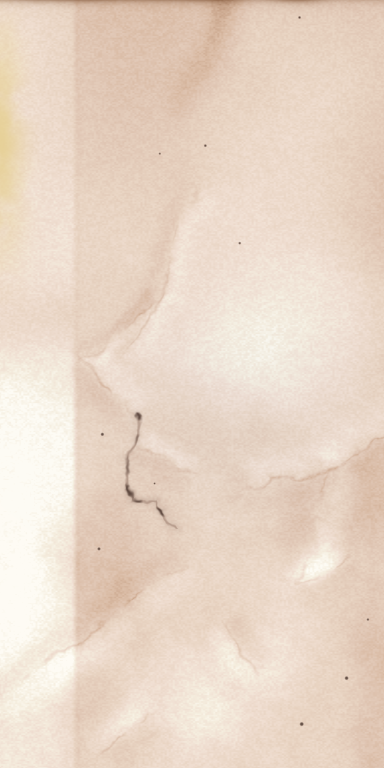
Reproduce this texture procedurally as a WebGL 2 fragment shader.

```glsl
#version 300 es
precision highp float;

uniform vec2 u_resolution;
out vec4 fragColor;

// Paper tones from stained to bleached
const vec3 TONES[8] = vec3[8](
    vec3(0.68, 0.52, 0.42), vec3(0.79, 0.65, 0.55), vec3(0.85, 0.73, 0.64),
    vec3(0.88, 0.78, 0.71), vec3(0.91, 0.83, 0.76), vec3(0.94, 0.87, 0.82),
    vec3(0.96, 0.93, 0.87), vec3(0.995, 0.985, 0.955));
const vec3 INK = vec3(0.27, 0.19, 0.16);
const vec3 BRUISE = vec3(0.58, 0.46, 0.40);
const vec3 YELLOW_STAIN = vec3(0.90, 0.81, 0.56);
const vec3 EDGE_BROWN = vec3(0.52, 0.35, 0.23);
const vec3 COOL_SHADE = vec3(0.985, 0.995, 1.01);

const float BASE_TONE = 4.25;
const float GRAIN = 0.95;
const float MOTTLE = 1.3;
const float FOLD_X = 0.2;
const float LINE_WIDTH = 0.0045;
const float TEAR_WIDTH = 0.005;
const float SPECK_CELLS = 6.0;
const float SPECK_CHANCE = 0.1;

// Broad patches: centre, radii; and their tone shifts
const vec4 PATCHES[12] = vec4[12](
    vec4(0.70, 1.13, 0.25, 0.22), vec4(0.66, 1.48, 0.20, 0.25),
    vec4(0.38, 1.84, 0.22, 0.30), vec4(0.31, 0.52, 0.12, 0.20),
    vec4(0.53, 0.14, 0.14, 0.15), vec4(0.83, 0.50, 0.09, 0.06),
    vec4(1.00, 0.68, 0.14, 0.10), vec4(1.00, 0.25, 0.12, 0.32),
    vec4(0.62, 0.86, 0.20, 0.10), vec4(1.03, 1.45, 0.12, 0.50),
    vec4(0.24, 0.08, 0.09, 0.22), vec4(0.72, 0.28, 0.08, 0.10));
const float SHIFTS[12] = float[12](
    1.5, 0.6, -1.3, -1.7, 1.6, 1.2, -1.5, -1.7, -0.7, -1.3, -0.7, 0.8);

// Creases as start and end points, lit on their left side
const vec4 CREASES[12] = vec4[12](
    vec4(0.43, 1.25, 0.32, 1.06), vec4(0.41, 1.23, 0.21, 1.06),
    vec4(0.21, 1.08, 0.36, 0.90), vec4(0.63, 0.74, 0.88, 0.775),
    vec4(0.84, 0.76, 1.06, 0.91), vec4(0.87, 0.79, 0.76, 0.46),
    vec4(0.35, 0.84, 0.50, 0.76), vec4(0.67, 0.24, 0.57, 0.39),
    vec4(0.26, 0.02, 0.42, 0.15), vec4(0.75, 0.46, 0.92, 0.56),
    vec4(0.50, 0.54, -0.02, 0.17), vec4(0.51, 1.52, 0.41, 1.20));
const vec2 TEAR[6] = vec2[6](
    vec2(0.365, 0.91), vec2(0.345, 0.81), vec2(0.33, 0.72),
    vec2(0.35, 0.685), vec2(0.415, 0.69), vec2(0.45, 0.62));

float hash(vec2 p) {
    vec3 q = fract(vec3(p.xyx) * 0.1031);
    q += dot(q, q.yzx + 33.33);
    return fract((q.x + q.y) * q.z);
}

float noise(vec2 p) {
    vec2 i = floor(p), f = fract(p);
    f = f * f * (3.0 - 2.0 * f);
    return mix(mix(hash(i), hash(i + vec2(1, 0)), f.x),
               mix(hash(i + vec2(0, 1)), hash(i + 1.0), f.x), f.y);
}

float fbm(vec2 p) {
    float sum = 0.0, amp = 0.53;
    for (int i = 0; i < 4; i++) {
        sum += amp * noise(p);
        p = mat2(1.6, 1.2, -1.2, 1.6) * p + 7.3;
        amp *= 0.5;
    }
    return sum;
}

float bell(float x) { return exp(-x * x); }

// Signed distance to a segment, and position along it
vec2 segment(vec2 p, vec2 a, vec2 b) {
    vec2 d = b - a, r = p - a;
    float h = clamp(dot(r, d) / dot(d, d), 0.0, 1.0);
    float side = d.x * r.y - d.y * r.x < 0.0 ? -1.0 : 1.0;
    return vec2(side * length(r - d * h), h);
}

// Sparse dark flecks, one candidate per cell
float specks(vec2 p, float pixel) {
    vec2 cell = floor(p * SPECK_CELLS);
    vec2 spot = vec2(hash(cell + 3.7), hash(cell + 19.1)) * 0.7 + 0.15;
    vec2 d = p - (cell + spot) / SPECK_CELLS;
    float radius = mix(0.0015, 0.0045, hash(cell + 41.0));
    float present = step(hash(cell + 8.2), SPECK_CHANCE);
    return present * (1.0 - smoothstep(radius - pixel, radius + pixel, length(d)));
}

vec3 paperTone(float level) {
    level = clamp(level, 0.0, 6.999);
    int i = int(level);
    return mix(TONES[i], TONES[i + 1], fract(level));
}

void main() {
    vec2 p = gl_FragCoord.xy / u_resolution.x;
    float top = u_resolution.y / u_resolution.x;
    float pixel = 1.0 / u_resolution.x;
    vec2 soft = p + 0.12 * (vec2(fbm(p * 4.0), fbm(p * 4.0 + 31.0)) - 0.5);
    vec2 rough = p + 0.06 * (vec2(fbm(p * 15.0 + 5.0), fbm(p * 15.0 + 57.0)) - 0.5);

    // Broad stains and light areas
    float level = BASE_TONE + MOTTLE * (fbm(soft * 3.5 + 11.0) - 0.5);
    for (int i = 0; i < 12; i++)
        level += SHIFTS[i] * bell(length((soft - PATCHES[i].xy) / PATCHES[i].zw));
    vec2 streak = segment(soft, vec2(0.61, 2.03), vec2(0.48, 1.70));
    level -= 2.2 * (1.0 - 0.6 * streak.y) * bell(streak.x / 0.045);
    level -= 0.9 * exp((p.y - top) / 0.06);

    // Bleached strip left of the fold
    float strip = 1.0 - smoothstep(FOLD_X - 0.015, FOLD_X + 0.006, p.x);
    float bleach = smoothstep(0.1, 0.4, soft.y) * (1.0 - smoothstep(0.9, 1.15, soft.y));
    level += strip * (0.9 + 2.0 * bleach * (1.0 - 0.3 * p.x / FOLD_X));
    level -= 0.35 * bell((p.x - FOLD_X) / 0.01);
    level -= strip * 0.8 * bell((soft.y - 1.17) / 0.09);

    // Crumpled relief and crease lines
    float crumple = 1.0 - smoothstep(0.7, 1.3, p.y);
    level += crumple * (0.3 - 2.6 * abs(fbm(soft * 5.0 + 23.0) - 0.5));
    float broken = smoothstep(0.2, 0.6, noise(p * 20.0));
    for (int i = 0; i < 12; i++) {
        vec2 s = segment(rough, CREASES[i].xy, CREASES[i].zw);
        float taper = sqrt(4.0 * s.y * (1.0 - s.y));
        float slope = s.x / mix(0.022, 0.065, hash(vec2(i, 4.0)));
        level += taper * (2.3 * slope * bell(slope) - 1.7 * broken * bell(s.x / LINE_WIDTH));
    }

    // Paper grain
    float grain = noise(p * vec2(190.0, 250.0)) - 0.5 + 0.35 * (noise(p * vec2(70.0, 110.0) + 9.0) - 0.5);
    vec3 color = paperTone(level + GRAIN * grain);
    color *= mix(vec3(1.0), COOL_SHADE, bell(length((soft - vec2(0.62, 0.95)) / vec2(0.4, 0.3))));

    // Yellowed left margin and browned top edge
    float yellow = bell(p.x / 0.06) * bell((soft.y - 1.62) / 0.27);
    color = mix(color, YELLOW_STAIN, 0.85 * yellow * smoothstep(0.2, 0.6, fbm(p * 11.0)));
    float browned = exp((p.y - top) / 0.008) * (0.35 + 0.65 * noise(p * 9.0 + 3.0));
    color = mix(color, EDGE_BROWN, 0.8 * browned);

    // Dark tear and flecks
    float tear = 0.0, shadow = 0.0;
    for (int i = 0; i < 5; i++) {
        float d = segment(rough, TEAR[i], TEAR[i + 1]).x;
        tear = max(tear, bell(d / TEAR_WIDTH));
        shadow = max(shadow, bell(d / 0.016));
    }
    float patchy = smoothstep(0.45, 0.85, noise(p * 36.0 + 4.0));
    color = mix(color, BRUISE, max(0.55 * tear, 0.25 * shadow * noise(p * 24.0)));
    color = mix(color, INK, 0.75 * tear * patchy);
    color = mix(color, INK, 0.8 * specks(p, pixel));

    fragColor = vec4(color, 1.0);
}
```
